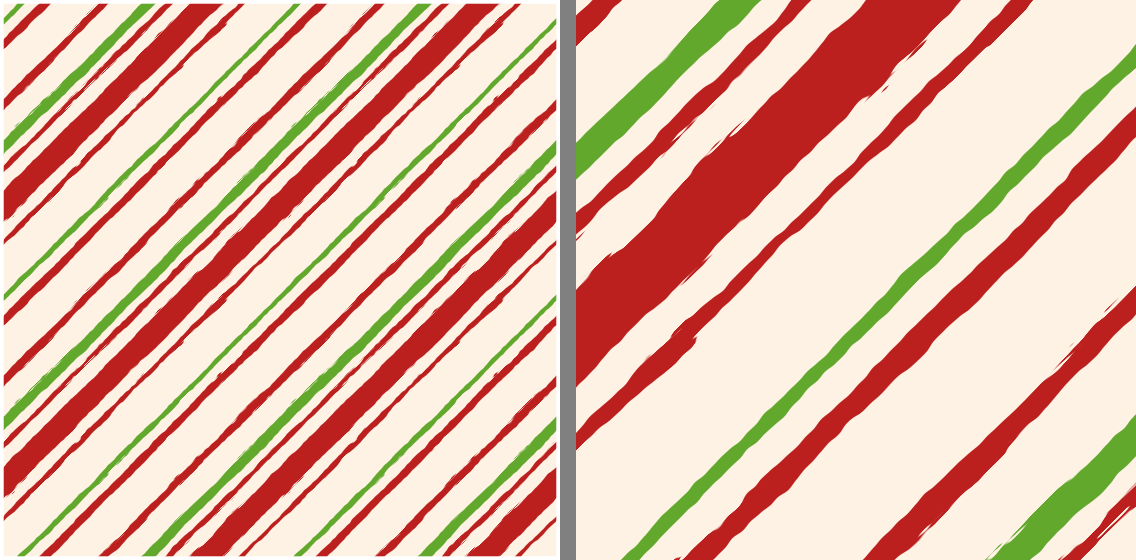
Left, the full canvas; right, a detail of the centre.
Give the GLSL for this pattern, as a Shadertoy shader.

```glsl
const vec3 PAPER = vec3(0.996, 0.949, 0.898);
const vec3 RED = vec3(0.735, 0.125, 0.122);
const vec3 GREEN = vec3(0.380, 0.660, 0.175);
const float MARGIN = 0.0065;
const float REPEATS = 2.0;

// Centre, half width (both in tile units) and greenness of each stripe
const int STRIPE_COUNT = 7;
const vec3 STRIPES[STRIPE_COUNT] = vec3[](
    vec3(0.064, 0.0135, 1.0),
    vec3(0.147, 0.0190, 0.0),
    vec3(0.363, 0.0185, 0.0),
    vec3(0.522, 0.0250, 1.0),
    vec3(0.598, 0.0125, 0.0),
    vec3(0.734, 0.0590, 0.0),
    vec3(0.861, 0.0125, 0.0)
);

float hash21(vec2 p) {
    vec3 q = fract(vec3(p.xyx) * 0.1031);
    q += dot(q, q.yzx + 33.33);
    return fract((q.x + q.y) * q.z);
}

// Value noise in -1..1 that wraps along x after a whole number of cells
float wrapNoise(vec2 p, float period) {
    vec2 cell = floor(p);
    vec2 f = p - cell;
    f = f * f * (3.0 - 2.0 * f);
    float x0 = mod(cell.x, period);
    float x1 = mod(cell.x + 1.0, period);
    float low = mix(hash21(vec2(x0, cell.y)), hash21(vec2(x1, cell.y)), f.x);
    float high = mix(hash21(vec2(x0, cell.y + 1.0)), hash21(vec2(x1, cell.y + 1.0)), f.x);
    return 2.0 * mix(low, high, f.y) - 1.0;
}

// Offset of a hand-brushed edge: slow wobble, small nicks, sparse dry streaks
float brushEdge(float along, float across, float seed) {
    float wobble = 0.0045 * wrapNoise(vec2(along * 9.0, seed), 9.0);
    float nicks = 0.0030 * wrapNoise(vec2(along * 32.0, seed + 7.0), 32.0);
    float grain = 0.0016 * wrapNoise(vec2(along * 96.0, seed + 13.0), 96.0);
    float dry = smoothstep(0.1, 0.7, wrapNoise(vec2(along * 14.0, seed + 19.0), 14.0));
    float streak = wrapNoise(vec2(along * 44.0, across * 240.0 + seed + 40.0), 44.0);
    return wobble + nicks + grain + 0.0065 * dry * streak;
}

float stripeCoverage(vec2 tile, float center, float halfWidth, float seed, float aa) {
    float across = tile.x - tile.y - center;
    across -= round(across);
    float along = tile.x - 0.5 * across;
    float side = across < 0.0 ? 0.0 : 100.0;
    float edge = halfWidth + brushEdge(along, across, seed + side);
    return smoothstep(-aa, aa, edge - abs(across));
}

void mainImage(out vec4 fragColor, in vec2 fragCoord) {
    vec2 uv = fragCoord / iResolution.xy;
    float pixel = 1.0 / min(iResolution.x, iResolution.y);
    vec2 tile = (uv - MARGIN) / (1.0 - 2.0 * MARGIN) * REPEATS;

    // Diagonal stripes
    vec3 color = PAPER;
    for (int i = 0; i < STRIPE_COUNT; i++) {
        vec3 stripe = STRIPES[i];
        float seed = 211.0 * float(i + 1);
        float coverage = stripeCoverage(tile, stripe.x, stripe.y, seed, pixel * REPEATS);
        color = mix(color, mix(RED, GREEN, stripe.z), coverage);
    }

    // White border
    vec2 inset = 0.5 - MARGIN - abs(uv - 0.5);
    float inside = smoothstep(-0.5 * pixel, 0.5 * pixel, min(inset.x, inset.y));
    fragColor = vec4(mix(vec3(1.0), color, inside), 1.0);
}
```
